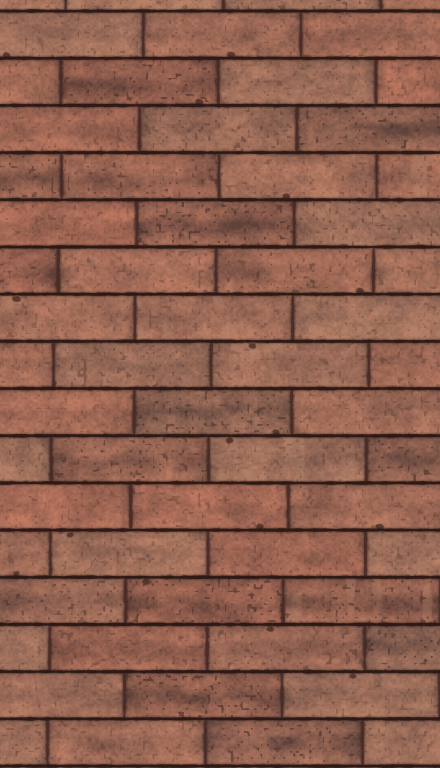
A Shadertoy shader for this texture:

```glsl
const vec2 BRICK = vec2(0.2052, 0.06144);   // pitch in canvas heights

float hash(vec2 p) {
    vec3 q = fract(p.xyx * vec3(0.1031, 0.1030, 0.0973));
    q += dot(q, q.yzx + 33.33);
    return fract((q.x + q.y) * q.z);
}

float noise(vec2 p) {
    vec2 i = floor(p), f = fract(p);
    f = f * f * (3.0 - 2.0 * f);
    return mix(mix(hash(i), hash(i + vec2(1, 0)), f.x),
               mix(hash(i + vec2(0, 1)), hash(i + vec2(1, 1)), f.x), f.y);
}

float fbm(vec2 p) {
    float sum = 0.0, amp = 0.5;
    for (int i = 0; i < 4; i++) {
        sum += amp * noise(p);
        p = p * 2.03 + 17.1;
        amp *= 0.5;
    }
    return sum / 0.9375;
}

void mainImage(out vec4 fragColor, in vec2 fragCoord) {
    vec2 p = fragCoord / iResolution.y;
    float px = 1.0 / iResolution.y;

    // Running bond: alternate rows shift half a brick, with slow drift
    float v = (p.y - 0.0026) / BRICK.y;
    float row = floor(v);
    float shift = 0.0599 + 0.0016 * row + 0.1005 * mod(row, 2.0)
                + 0.007 * (hash(vec2(row, 41.0) + 50.0) - 0.5);
    float u = (p.x - shift) / BRICK.x;
    vec2 id = vec2(floor(u), row) + 60.0;
    vec2 cell = vec2(fract(u), fract(v));
    vec2 edge = min(cell, 1.0 - cell) * BRICK;
    float age = hash(id * 1.7 + 3.0);
    float tint = hash(id * 2.3 + 9.0);
    vec2 seeded = p + id * 3.71;

    // Soot: a cloudy middle band, darkened ends and top
    float cloud = fbm(seeded * vec2(22, 38));
    float fine = fbm(seeded * vec2(95, 120));
    float grain = noise(p * 330.0 + 7.0);
    float center = 0.48 + 0.2 * (tint - 0.5);
    float band = exp(-pow((cell.y - center) / 0.21, 2.0));
    float sooty = smoothstep(0.45, 1.0, age);
    float dark = 0.13 + 0.17 * sooty + 0.55 * (cloud - 0.5) + 0.45 * (fine - 0.5);
    dark += band * (0.12 + 0.55 * cloud) * (0.4 + 0.6 * sooty);
    dark += 0.22 * smoothstep(0.68, 0.97, cell.y);
    dark += 0.22 * smoothstep(0.018, 0.0, edge.x) * (0.4 + cloud);
    dark += 0.26 * (grain - 0.5);
    vec3 color = mix(vec3(0.695, 0.465, 0.380), vec3(0.375, 0.260, 0.235),
                     clamp(dark, -0.1, 1.0));
    color *= mix(vec3(1.03, 0.97, 0.95), vec3(0.98, 1.03, 1.02), tint);

    // Pale mineral streaks on a few bricks
    float streak = smoothstep(0.62, 0.8, noise(seeded * vec2(60, 18)));
    color = mix(color, vec3(0.72, 0.53, 0.42),
                0.4 * streak * step(0.8, hash(id + 21.0)) * (1.0 - band * 0.4));

    // Pores, denser on sooty bricks
    float pore = smoothstep(0.75, 0.93, noise(p * 235.0 + 31.0));
    color = mix(color, vec3(0.29, 0.19, 0.17), pore * (0.3 + 0.35 * sooty));

    // One small chip beside an edge of some bricks
    vec2 chipAt = vec2(0.08 + 0.84 * hash(id + 5.0), hash(id + 8.0) < 0.5 ? 0.07 : 0.9);
    vec2 chipDelta = (cell - chipAt) * BRICK * vec2(0.75, 1.0);
    float chipSize = 0.0035 * step(0.72, hash(id + 13.0));
    float chip = 1.0 - smoothstep(-px, px, length(chipDelta) + 0.004 * (fine - 0.5) - chipSize);
    color = mix(color, vec3(0.25, 0.15, 0.13), 0.75 * chip * step(0.001, chipSize));

    // Joints: soft reddish uprights, darker ragged bed lines
    float ragged = fbm(p * 100.0 + 4.0) - 0.5;
    float upright = edge.x + 0.0024 * ragged;
    float bed = edge.y + 0.0018 * ragged;
    color *= 1.0 - 0.28 * smoothstep(0.0055, 0.001, min(upright, bed));
    color = mix(color, vec3(0.285, 0.165, 0.150),
                0.92 * (1.0 - smoothstep(0.0014 - px * 0.5, 0.0014 + px, upright)));
    color = mix(color, vec3(0.175, 0.100, 0.085),
                1.0 - smoothstep(0.0016 - px * 0.5, 0.0016 + px, bed));

    fragColor = vec4(clamp(color, 0.0, 1.0), 1.0);
}
```
